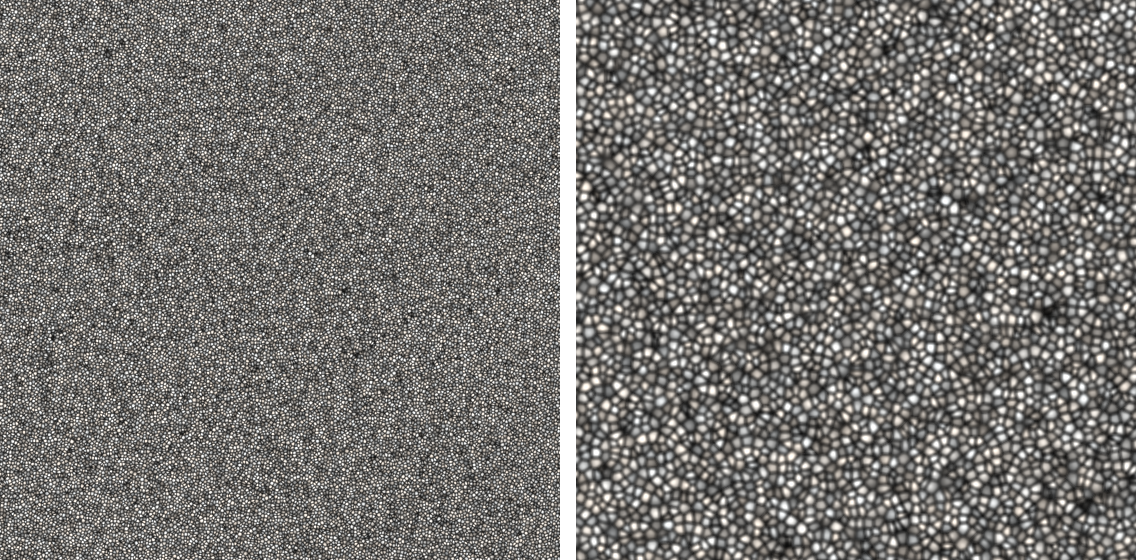
Left, the full canvas; right, a detail of the centre.
Write a WebGL 1 fragment shader that draws this texture.

```glsl
precision highp float;
// Fine grey granular surface: tightly packed rounded grains with soft dark gaps.

uniform vec2 u_resolution;

#define GRAINS 176.0      // grains across the canvas
#define JITTER 0.85       // irregularity of the packing
#define GAP_WIDTH 0.44    // width of the dark seams, in grains
#define GAP_DARK 0.06     // deepest and shallowest seam tones
#define GAP_LIGHT 0.24
#define DARK_GRAIN 0.48
#define LIGHT_GRAIN 0.96
#define ROUNDNESS 0.75    // how much a grain darkens away from its centre
#define SOFTNESS 0.14     // blur radius, in grains
#define TINT 0.03         // warm to cool variation between grains
#define CONTRAST 1.12
#define WARMTH vec3(1.018, 1.0, 0.975)

vec3 hash3(vec2 cell) {
    vec3 q = vec3(dot(cell, vec2(127.1, 311.7)),
                  dot(cell, vec2(269.5, 183.3)),
                  dot(cell, vec2(419.2, 371.9)));
    return fract(sin(q) * 43758.545);
}

// Cellular noise on staggered rows: each grain has its own tone, tint and dome.
vec3 grainColor(vec2 p) {
    float baseRow = floor(p.y);
    float nearest = 8.0;
    float second = 8.0;
    vec2 toGrain = vec2(0.0);
    vec2 grainId = vec2(0.0);

    for (int y = -1; y <= 1; y++) {
        float row = baseRow + float(y);
        float stagger = 0.5 * mod(row, 2.0);
        float baseColumn = floor(p.x - stagger);
        for (int x = -1; x <= 1; x++) {
            vec2 cell = vec2(baseColumn + float(x), row);
            vec2 jitter = (hash3(cell).xy - 0.5) * JITTER;
            vec2 delta = p - (cell + vec2(stagger, 0.0) + 0.5 + jitter);
            float d = length(delta);
            if (d < nearest) {
                second = nearest;
                nearest = d;
                toGrain = delta;
                grainId = cell;
            } else {
                second = min(second, d);
            }
        }
    }

    vec3 random = hash3(grainId + 37.0);
    float cover = smoothstep(0.0, GAP_WIDTH, second - nearest);
    float dome = 1.2 - ROUNDNESS * nearest + 0.12 * dot(toGrain, vec2(-0.7, 0.7));
    float tone = mix(DARK_GRAIN, LIGHT_GRAIN, random.x) * dome;
    float gapTone = mix(GAP_DARK, GAP_LIGHT, random.z);
    vec3 tint = 1.0 + (random.y - 0.5) * 2.0 * TINT * vec3(1.0, 0.0, -1.0);
    return mix(gapTone, tone, cover) * tint;
}

// Faint broad drift in brightness from layered sines.
float drift(vec2 uv) {
    return 0.5 * sin(uv.x * 5.1 + 2.0 * sin(uv.y * 3.7))
         + 0.5 * sin(uv.y * 7.3 - uv.x * 4.2 + 1.3);
}

void main() {
    float side = min(u_resolution.x, u_resolution.y);
    vec2 uv = gl_FragCoord.xy / side;

    // The rows are turned so that no lines follow the canvas edges.
    mat2 turn = mat2(0.84, 0.54, -0.54, 0.84);
    vec2 p = turn * uv * GRAINS;

    // Nine samples, spread in grain units, soften the edges at any size.
    vec3 color = vec3(0.0);
    for (int j = -1; j <= 1; j++) {
        for (int i = -1; i <= 1; i++) {
            vec2 offset = vec2(float(i), float(j)) * SOFTNESS;
            color += grainColor(p + turn * offset) / 9.0;
        }
    }

    // Contrast about the mean tone, then the overall warm cast.
    color = mix(vec3(0.44), color, CONTRAST);
    color *= WARMTH * (1.0 + 0.015 * drift(uv));
    gl_FragColor = vec4(clamp(color, 0.05, 1.0), 1.0);
}
```
